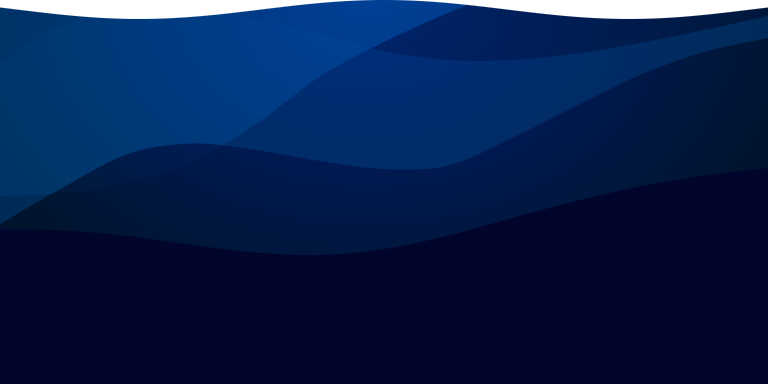
Reproduce this background procedurally as a WebGL 2 fragment shader.

```glsl
#version 300 es
precision highp float;
// Overlapping translucent blue waves below a white scalloped edge, over deep navy.

uniform vec2 u_resolution;
out vec4 outColor;

// Wave crests: heights at evenly spaced knots, left to right
const int KNOTS = 13;
const float FLOOR_WAVE[KNOTS] = float[](.4036, .3997, .3854, .3620, .3424, .3359,
    .3516, .3867, .4323, .4766, .5143, .5430, .5625);
const float BAND_WAVE[KNOTS] = float[](.4167, .5130, .5990, .6263, .6094, .5807,
    .5599, .5690, .6406, .7240, .8047, .8646, .9010);
const float RIBBON_WAVE[KNOTS] = float[](.8385, .9375, .9844, .9766, .9479, .9115,
    .8672, .8438, .8438, .8607, .8880, .9219, .9583);
const float VEIL_WAVE[KNOTS] = float[](.4896, .4974, .5247, .5768, .6771, .8008,
    .8906, .9661, 1.03, 1.1, 1.15, 1.2, 1.2);

// White scalloped edge
const float SCALLOP_DEPTH = 0.0247;
const float SCALLOP_PERIOD = 0.638;
const float SCALLOP_PEAK = 0.5;

// Light that brightens every layer
const vec2 GLOW_CENTER = vec2(0.48, 1.0);
const vec2 GLOW_FALLOFF = vec2(1.8, 1.2);

// Layer colours away from the glow (EDGE) and inside it (CORE)
const vec3 SKY_EDGE = vec3(0.0, 0.09, 0.22);
const vec3 SKY_CORE = vec3(0.0, 0.14, 0.43);
const vec3 RIBBON_EDGE = vec3(0.0, 0.165, 0.34);
const vec3 RIBBON_CORE = vec3(0.0, 0.18, 0.49);
const vec3 VEIL_EDGE = vec3(0.0, 0.215, 0.41);
const vec3 VEIL_CORE = vec3(0.0, 0.275, 0.63);
const vec3 BAND_EDGE = vec3(0.0, 0.08, 0.19);
const vec3 BAND_CORE = vec3(0.0, 0.12, 0.46);
const vec3 VEIL_TINT = vec3(0.0, 0.015, 0.025);
const vec3 NAVY = vec3(0.006, 0.02, 0.17);
const vec3 WHITE = vec3(1.0);
const float VEIL_OPACITY = 0.8;

// Smooth Catmull-Rom curve through the knots, extended straight at both ends
float waveHeight(float knots[KNOTS], float x) {
    float s = clamp(x, 0.0, 1.0) * float(KNOTS - 1);
    int i = min(int(s), KNOTS - 2);
    float t = s - float(i);
    float b = knots[i];
    float c = knots[i + 1];
    float a = i > 0 ? knots[max(i - 1, 0)] : 2.0 * b - c;
    float d = i < KNOTS - 2 ? knots[min(i + 2, KNOTS - 1)] : 2.0 * c - b;
    return b + 0.5 * t * (c - a + t * (2.0 * a - 5.0 * b + 4.0 * c - d
        + t * (3.0 * (b - c) + d - a)));
}

// Antialiased coverage of the side where the distance is positive
float coverage(float distanceToEdge) {
    return clamp(0.5 + distanceToEdge / fwidth(distanceToEdge), 0.0, 1.0);
}

void main() {
    vec2 uv = gl_FragCoord.xy / u_resolution;
    float glow = clamp(1.0 - length((uv - GLOW_CENTER) * GLOW_FALLOFF), 0.0, 1.0);

    // Back layers: dark sky and the lighter ribbon
    vec3 color = mix(SKY_EDGE, SKY_CORE, glow);
    float ribbon = coverage(waveHeight(RIBBON_WAVE, uv.x) - uv.y);
    color = mix(color, mix(RIBBON_EDGE, RIBBON_CORE, glow), ribbon);

    // Bright veil on the upper left
    float veil = coverage(uv.y - waveHeight(VEIL_WAVE, uv.x));
    color = mix(color, mix(VEIL_EDGE, VEIL_CORE, glow), veil * VEIL_OPACITY);

    // Dark band, faintly lit where the veil shows through
    float band = coverage(waveHeight(BAND_WAVE, uv.x) - uv.y);
    vec3 bandColor = mix(BAND_EDGE, BAND_CORE, glow) + VEIL_TINT * veil;
    color = mix(color, bandColor, band);

    // Navy floor
    float navyFloor = coverage(waveHeight(FLOOR_WAVE, uv.x) - uv.y);
    color = mix(color, NAVY, navyFloor);

    // White scallops along the top
    float phase = 6.28319 * (uv.x - SCALLOP_PEAK) / SCALLOP_PERIOD;
    float scallop = 1.0 - SCALLOP_DEPTH * (1.0 - cos(phase));
    color = mix(color, WHITE, coverage(uv.y - scallop));

    outColor = vec4(color, 1.0);
}
```
